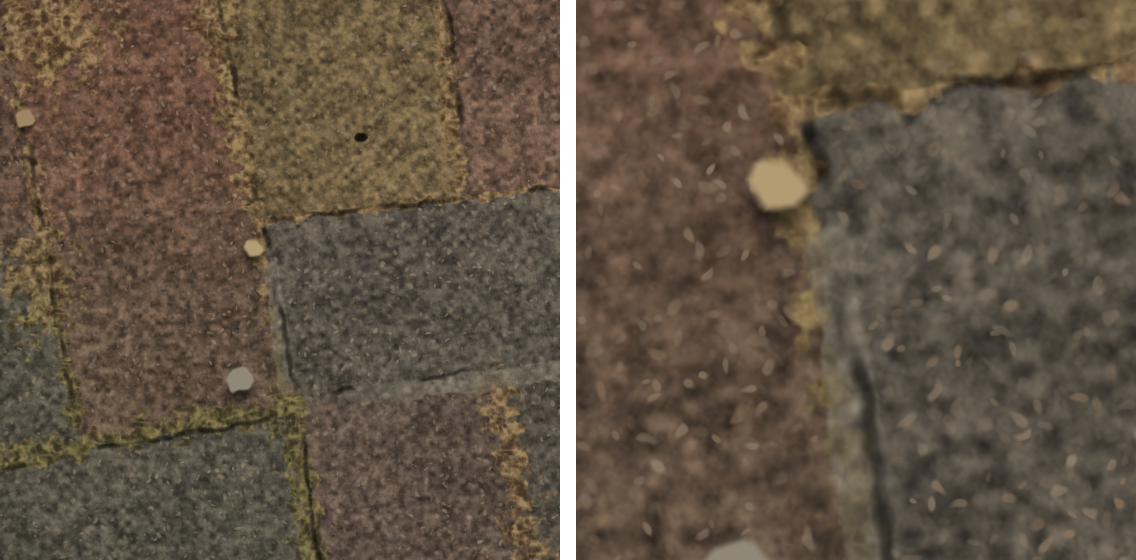
Left, the full canvas; right, a detail of the centre.
This texture is drawn by a WebGL 1 fragment shader. Its source:

```glsl
precision highp float;
uniform vec2 u_resolution;
#define GRAIN_SCALE 92.0
#define GRAIN_CONTRAST 1.05
#define FLAKE_SCALE 74.0
#define FLAKE_STRENGTH 0.85
#define MOSS_SCALE 85.0
#define EDGE_WOBBLE 0.016

// Joints between the bricks, each from xy to zw
const vec4 LEFT = vec4(0.035, 0.83, 0.137, 0.235);
const vec4 MID = vec4(0.375, 1.0, 0.52, 0.275);
const vec4 LOW = vec4(0.515, 0.275, 0.555, 0.0);
const vec4 TOP = vec4(0.78, 1.0, 0.825, 0.66);
const vec4 SHELF = vec4(0.475, 0.605, 1.0, 0.665);
const vec4 BASE_L = vec4(0.0, 0.18, 0.52, 0.275);
const vec4 BASE_R = vec4(0.52, 0.275, 1.0, 0.34);
const vec4 CORNER = vec4(0.89, 0.31, 0.95, 0.0);

float hash(vec2 p) {
  return fract(sin(dot(p, vec2(127.1, 311.7))) * 43758.55);
}
float noise(vec2 p) {
  vec2 i = floor(p), f = fract(p);
  f = f * f * (3.0 - 2.0 * f);
  return mix(mix(hash(i), hash(i + vec2(1, 0)), f.x),
             mix(hash(i + vec2(0, 1)), hash(i + 1.0), f.x), f.y);
}
float fbm(vec2 p) {
  mat2 turn = mat2(1.6, 1.2, -1.2, 1.6);
  vec2 q = turn * p + 7.3;
  return 0.57 * noise(p) + 0.29 * noise(q) + 0.14 * noise(turn * q);
}
float dist(vec2 p, vec4 s) {
  vec2 q = p - s.xy, d = s.zw - s.xy;
  return length(q - d * clamp(dot(q, d) / dot(d, d), 0.0, 1.0));
}
// 1 on the right of a falling joint or above a level one
float beyond(vec2 p, vec4 s) {
  vec2 q = p - s.xy, d = normalize(s.zw - s.xy);
  return smoothstep(-0.003, 0.003, d.x * q.y - d.y * q.x);
}
// Small turned mineral chips, one per cell
float flakes(vec2 p) {
  float light = 0.0;
  for (int y = -1; y <= 1; y++) {
    for (int x = -1; x <= 1; x++) {
      vec2 c = floor(p) + vec2(x, y);
      vec2 q = p - c - vec2(hash(c + 3.1), hash(c + 8.7));
      float a = 6.28 * hash(c + 5.3), strength = hash(c + 17.9);
      q = mat2(cos(a), -sin(a), sin(a), cos(a)) * q;
      float d = length(q * vec2(1.0, 1.6)) / mix(0.28, 0.58, hash(c + 11.2));
      light = max(light, strength * strength * smoothstep(1.0, 0.4, d));
    }
  }
  return light;
}
vec3 brickColor(vec2 p) {
  vec3 grey = vec3(0.335, 0.31, 0.27), slate = vec3(0.32, 0.305, 0.26);
  vec3 rust = vec3(0.41, 0.32, 0.265), olive = vec3(0.42, 0.355, 0.25), plum = vec3(0.355, 0.30, 0.26);
  vec3 red = mix(vec3(0.37, 0.305, 0.25), vec3(0.41, 0.30, 0.24), smoothstep(0.35, 0.85, p.y));
  vec3 left = mix(slate, rust * 0.9, smoothstep(0.45, 0.65, p.y));
  vec3 right = mix(grey, mix(olive, rust, beyond(p, TOP)), beyond(p, SHELF));
  vec3 upper = mix(mix(left, red, beyond(p, LEFT)), right, beyond(p, MID));
  vec3 lower = mix(mix(slate, plum, beyond(p, LOW)), grey, beyond(p, CORNER));
  return mix(lower, upper, p.x < 0.52 ? beyond(p, BASE_L) : beyond(p, BASE_R));
}
// Closeness to the overgrown joints and to two tufts
float mossCover(vec2 p) {
  float m = min(dist(p, LEFT) / 0.023, dist(p, MID) / mix(0.02, 0.05, smoothstep(0.5, 1.0, p.y)));
  m = min(m, min(dist(p, LOW) / 0.044, dist(p, BASE_L) / 0.034));
  m = min(m, min(dist(p, TOP) / 0.022, dist(p, CORNER) / 0.045));
  m = min(m, dist(p, SHELF) / 0.01);
  m = min(m, length((p - vec2(0.075, 0.51)) / vec2(0.07, 0.115)) - 0.25);
  return 1.0 - min(m, length((p - vec2(0.09, 0.95)) / vec2(0.13, 0.12)) - 0.2);
}
// Angular stone with a shadow under it
vec3 pebble(vec3 col, vec2 q, float r, vec3 tint) {
  float d = max(max(abs(q.x * 0.9 + q.y * 0.4), abs(q.y - q.x * 0.3)), length(q) * 0.85);
  col *= 1.0 - 0.55 * smoothstep(r * 1.4, r * 0.6, length(q + vec2(-0.1, 0.6) * r));
  return mix(col, tint, smoothstep(r + 0.002, r - 0.004, d));
}
void main() {
  vec2 uv = gl_FragCoord.xy / u_resolution;
  vec2 p = uv + EDGE_WOBBLE * (vec2(fbm(uv * 30.0), fbm(uv * 30.0 + 40.0)) - 0.5);

  // Brick face with stains, grain and chips
  float grain = fbm(uv * GRAIN_SCALE) - 0.5;
  vec3 col = brickColor(p) * (0.91 + 0.16 * noise(uv * 9.0)) * (1.0 + GRAIN_CONTRAST * grain);
  float chip = flakes(uv * FLAKE_SCALE + 0.4 * vec2(noise(uv * 110.0), noise(uv * 110.0 + 9.0)));
  vec3 chipColor = mix(vec3(0.59, 0.55, 0.48), vec3(0.54, 0.43, 0.33), noise(uv * 50.0));
  col = mix(col, chipColor, FLAKE_STRENGTH * chip * (0.5 + 0.5 * noise(uv * 14.0)));

  // Pale mortar strips
  float mortar = smoothstep(0.018, 0.012, dist(p, vec4(0.487, 0.52, 0.512, 0.31)));
  mortar = max(mortar, smoothstep(0.021, 0.015, dist(p, BASE_R)) * smoothstep(0.53, 0.75, p.x));
  col = mix(col, vec3(0.45, 0.42, 0.365) * (1.0 + 0.7 * grain), mortar * 0.8);

  // Dark cracks along the brick edges
  vec2 r = p - vec2(0.016, 0.0);
  float crack = min(min(dist(p, LEFT), dist(r, MID)), min(dist(r, TOP), dist(r, LOW)));
  crack = min(crack, min(dist(p, SHELF), dist(p - vec2(0.0, 0.018), BASE_R)));
  crack = min(crack, dist(p + vec2(0.0, 0.016), BASE_L));
  float cracked = smoothstep(0.008, 0.001, crack) * smoothstep(0.3, 0.65, noise(uv * 26.0));

  // Moss and dry grass in broken, tangled strands
  float cover = smoothstep(0.0, 0.45, mossCover(p) + 2.0 * (fbm(uv * 60.0) - 0.62));
  vec2 tangle = uv * MOSS_SCALE + 1.5 * vec2(noise(uv * 50.0), noise(uv * 50.0 + 20.0));
  float strand = 1.0 - abs(2.0 * noise(tangle) - 1.0);
  float lit = clamp(0.6 * strand + 1.7 * fbm(uv * 100.0 + 5.0) - 0.75, 0.0, 1.0);
  float green = smoothstep(0.65, 0.25, uv.y) * smoothstep(0.85, 0.55, uv.x);
  vec3 mossDark = mix(vec3(0.27, 0.20, 0.13), vec3(0.21, 0.19, 0.12), green);
  vec3 mossLight = mix(vec3(0.66, 0.55, 0.38), vec3(0.55, 0.50, 0.31), green);
  col = mix(col, mix(mossDark, mossLight, lit), cover * (0.85 - 0.5 * mortar));
  col *= 1.0 - 0.5 * cracked;

  // Loose stones and a small pit
  col = pebble(col, p - vec2(0.451, 0.558), 0.015, vec3(0.70, 0.61, 0.45));
  col = pebble(col, p - vec2(0.428, 0.32), 0.022, vec3(0.56, 0.53, 0.47));
  col = pebble(col, p - vec2(0.046, 0.786), 0.017, vec3(0.62, 0.52, 0.39));
  col *= 1.0 - 0.8 * smoothstep(0.012, 0.006, length(p - vec2(0.644, 0.753)));
  gl_FragColor = vec4(col, 1.0);
}
```
